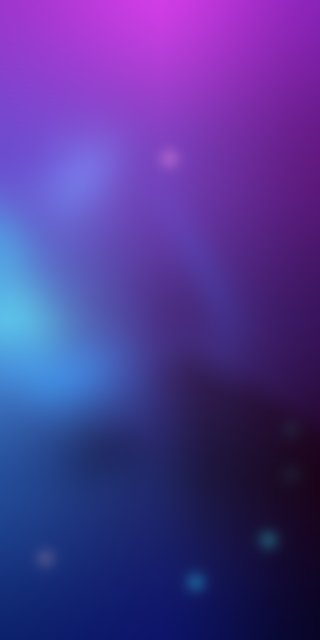
A WebGL 1 fragment shader for this background:

```glsl
precision highp float;
// Soft violet and blue nebula with a cyan glow, dark lower right and faint blurred stars.
uniform vec2 u_resolution;

#define WARP 0.012
#define STAR_COUNT 5
#define STAR_RADIUS 0.034
#define RIDGE_DARKNESS 0.32
#define STRAND_WIDTH 0.08

// Partly eased step between neighbouring colour stops
float ease(float t) {
  t = clamp(t, 0.0, 1.0);
  return mix(t, smoothstep(0.0, 1.0, t), 0.4);
}

// Five evenly spaced colour stops
vec3 ramp(float t, vec3 a, vec3 b, vec3 c, vec3 d, vec3 e) {
  t *= 4.0;
  vec3 col = mix(a, b, ease(t));
  col = mix(col, c, ease(t - 1.0));
  col = mix(col, d, ease(t - 2.0));
  return mix(col, e, ease(t - 3.0));
}

// Elliptical Gaussian falloff
float glow(vec2 p, vec2 center, vec2 radius) {
  vec2 d = (p - center) / radius;
  return exp(-dot(d, d));
}

// Layered sines that bend the clouds
vec2 warp(vec2 p) {
  vec2 w = sin(p.yx * vec2(22.0, 11.0) + vec2(0.6, 2.1));
  w += 0.5 * sin(p.yx * vec2(41.0, 23.0) + w.yx + vec2(1.7, 0.4));
  return w * vec2(1.0, 0.5) * WARP;
}

// Vertical colour ramps blended from left to right
vec3 backdrop(vec2 p) {
  vec3 left = ramp(p.y, vec3(0.62, 0.21, 0.80), vec3(0.42, 0.30, 0.81),
    vec3(0.33, 0.55, 0.85), vec3(0.14, 0.30, 0.60), vec3(0.05, 0.13, 0.42));
  vec3 middle = ramp(p.y, vec3(0.82, 0.24, 0.90), vec3(0.47, 0.25, 0.73),
    vec3(0.31, 0.21, 0.57), vec3(0.13, 0.16, 0.42), vec3(0.05, 0.08, 0.42));
  vec3 right = ramp(p.y, vec3(0.54, 0.14, 0.72), vec3(0.38, 0.10, 0.50),
    vec3(0.22, 0.08, 0.36), vec3(0.12, 0.02, 0.14), vec3(0.03, 0.02, 0.15));
  vec3 col = mix(left, middle, ease(p.x * 2.0));
  return mix(col, right, ease(p.x * 2.0 - 1.0));
}

// Bright and dim clouds, the pale strand and the dark ridge
vec3 clouds(vec3 col, vec2 p) {
  col += vec3(0.03, 0.17, 0.13) * glow(p, vec2(0.26, 0.27), vec2(0.13, 0.075));
  col += vec3(-0.04, 0.15, 0.04) * glow(p, vec2(0.0, 0.39), vec2(0.11, 0.07));
  col += vec3(0.03, 0.20, 0.06) * glow(p, vec2(0.04, 0.50), vec2(0.17, 0.065));
  col += vec3(0.0, 0.16, 0.19) * glow(p, vec2(0.24, 0.585), vec2(0.20, 0.06));
  col -= vec3(0.03, 0.05, 0.10) * glow(p, vec2(0.30, 0.70), vec2(0.15, 0.05));
  col -= vec3(0.02, 0.03, 0.06) * glow(p, vec2(0.54, 0.50), vec2(0.12, 0.09));

  float strandX = 0.53 + 0.17 * smoothstep(0.28, 0.52, p.y);
  float strand = glow(p, vec2(strandX, 0.43), vec2(STRAND_WIDTH, 0.13));
  col += vec3(-0.01, 0.04, 0.07) * strand;

  float ridgeY = 0.55 + 0.47 * (p.x - 0.52) * (p.x - 0.52);
  float ridge = smoothstep(-0.025, 0.05, p.y - ridgeY);
  ridge *= smoothstep(0.43, 0.67, p.x) * (1.0 - smoothstep(0.70, 0.92, p.y));
  return col * (1.0 - RIDGE_DARKNESS * ridge * vec3(0.5, 1.0, 1.0));
}

// Blurred stars along a curve, teal at the right and rose at the left
vec3 stars(vec2 p) {
  vec2 radius = STAR_RADIUS * vec2(1.0, 0.5);
  vec3 teal = vec3(0.03, 0.22, 0.18);
  vec3 rose = vec3(0.15, 0.10, 0.05);
  vec3 light = rose * glow(p, vec2(0.53, 0.248), radius);
  for (int i = 0; i < STAR_COUNT; i++) {
    float k = float(i);
    vec2 center = vec2(0.911 + k * (0.0056 + k * (0.0078 - 0.0143 * k)),
                       0.671 + k * (0.032 + k * (0.0498 - 0.0113 * k)));
    float power = 0.25 + 0.7 * smoothstep(1.0, 2.0, k);
    light += power * mix(teal, rose, smoothstep(3.0, 4.0, k)) * glow(p, center, radius);
  }
  return light;
}

void main() {
  vec2 p = gl_FragCoord.xy / u_resolution;
  p.y = 1.0 - p.y; // measured down from the top edge
  vec2 bent = p + warp(p);
  vec3 col = clouds(backdrop(p), bent) + stars(p);
  gl_FragColor = vec4(clamp(col, 0.0, 1.0), 1.0);
}
```
